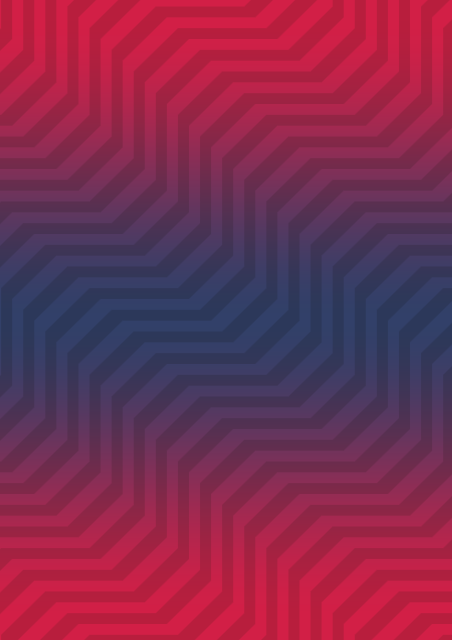
A Shadertoy shader for this background:

```glsl
// Nested zigzag stripes over a red - navy - red vertical gradient.
// Each stripe runs flat, diagonal, upright, diagonal; a trapezoid wave
// across the falling diagonal bends one repeating stripe phase into that path.

#define STRIPE_COUNT vec2(40.9, 59.08) // stripe widths across the canvas
#define SEGMENT 8.0                    // length of each straight run, in stripes
#define BEND_START -18.5               // diagonal position where a flat run begins
#define PHASE 2.1                      // centre of a light stripe
#define RED_REACH 0.95                 // distance from the middle to full red
#define RED_LIGHT vec3(0.825, 0.122, 0.275)
#define RED_DARK vec3(0.720, 0.118, 0.240)
#define NAVY_LIGHT vec3(0.195, 0.250, 0.410)
#define NAVY_DARK vec3(0.172, 0.220, 0.352)

// Stripe coordinate: grows by one for every stripe crossed
float zigzagPhase(vec2 p) {
    float along = mod(p.x - p.y - BEND_START, 4.0 * SEGMENT);
    float rise = clamp(along, 0.0, SEGMENT);
    float fall = clamp(along - 2.0 * SEGMENT, 0.0, SEGMENT);
    return 0.5 * (p.x + p.y - BEND_START - rise + fall);
}

// Coverage of the light stripes, softened over one pixel
float lightStripe(float phase, float pixel) {
    float fromCentre = 2.0 * abs(fract(0.5 * (phase - PHASE) + 0.5) - 0.5);
    return clamp(0.5 + (0.5 - fromCentre) / pixel, 0.0, 1.0);
}

void mainImage(out vec4 fragColor, in vec2 fragCoord) {
    vec2 uv = fragCoord / iResolution.xy;

    // Stripe grid, counted from the top left
    vec2 p = vec2(uv.x, 1.0 - uv.y) * STRIPE_COUNT;
    float pixel = STRIPE_COUNT.y / iResolution.y;
    float stripe = lightStripe(zigzagPhase(p), pixel);

    // Navy in the middle, red towards the top and bottom
    float red = smoothstep(0.0, RED_REACH, abs(2.0 * uv.y - 1.0));
    vec3 darkTone = mix(NAVY_DARK, RED_DARK, red);
    vec3 lightTone = mix(NAVY_LIGHT, RED_LIGHT, red);

    fragColor = vec4(mix(darkTone, lightTone, stripe), 1.0);
}
```
